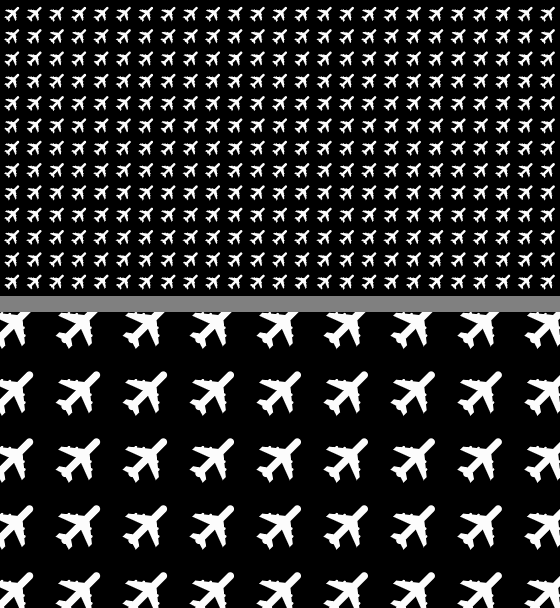
Top: the whole. Bottom: its middle third, enlarged.
A WebGL 1 fragment shader for this pattern:

```glsl
precision mediump float;
// A 25 by 13 grid of small white airplanes on black, all flying up and right.
// Each airplane is a union of distance shapes, mirrored across its long axis;
// lengths inside a tile are measured in tile widths.
uniform vec2 u_resolution;

float capsule(vec2 p, float tail, float nose, float radius) {
    return length(vec2(p.x, p.y - clamp(p.y, tail, nose))) - radius;
}

// Swept, tapered wing: p.x runs outward, p.y runs forward.
float sweptWing(vec2 p, float root, float sweep, float halfChord, float taper, float span) {
    float band = abs(p.y - root + sweep * p.x) - halfChord + taper * p.x;
    return max(band / length(vec2(1.0, sweep)), p.x - span);
}

float airplane(vec2 p) {
    // Turn the nose to the upper right, then fold the two sides together.
    vec2 q = vec2(abs(p.x - p.y), p.x + p.y) * 0.7071;

    float d = capsule(q, -0.34, 0.38, 0.06);
    d = min(d, sweptWing(q, 0.10, 0.60, 0.112, 0.22, 0.35));
    d = min(d, sweptWing(q, -0.29, 0.50, 0.07, 0.20, 0.15));

    // Two engines ahead of each wing
    for (int i = 0; i < 2; i++) {
        float k = float(i);
        vec2 engine = q - vec2(0.155 + 0.10 * k, 0.07 - 0.08 * k);
        d = min(d, capsule(engine, -0.05, 0.015, 0.022));
    }
    return d;
}

void main() {
    vec2 uv = gl_FragCoord.xy / u_resolution.y;
    float pitch = 0.0754;

    // Clamped tile indices leave the outer margins empty.
    vec2 grid = (uv - vec2(0.0043, 0.0115)) / pitch;
    vec2 tile = clamp(floor(grid), vec2(0.0), vec2(24.0, 12.0));
    vec2 local = grid - tile - 0.5;

    // Scale the airplane to leave air around it, and smooth over one pixel.
    float pixel = 1.0 / (u_resolution.y * pitch);
    float edge = 0.92 * airplane(local / 0.92);
    float coverage = clamp(0.5 - edge / (0.95 * pixel), 0.0, 1.0);
    gl_FragColor = vec4(vec3(0.99 * coverage), 1.0);
}
```
